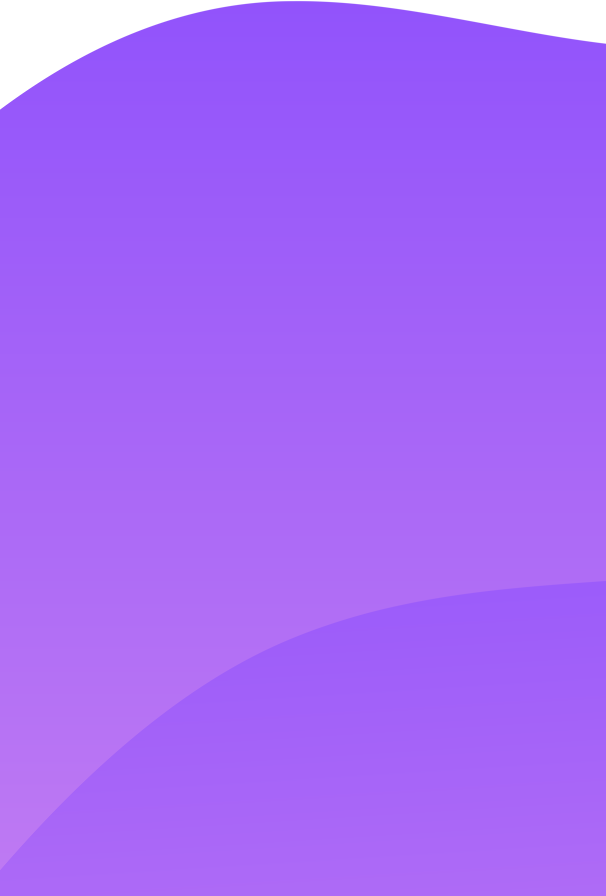
A WebGL 1 fragment shader for this background:

```glsl
precision highp float;

// Violet backdrop: a tall wave with a white sky above it and a darker hill in
// the lower right. Both outlines are pairs of cubic Hermite arcs joined near
// the middle, and each shape is filled with its own linear gradient.

uniform vec2 u_resolution;

const float JOIN = 0.483; // x where the two arcs of each outline meet

// Cubic through heights a and b with end slopes sa and sb, t in 0..1
float hermite(float a, float b, float sa, float sb, float t) {
    float u = 1.0 - t;
    return u * u * ((1.0 + 2.0 * t) * a + t * sa)
         + t * t * ((3.0 - 2.0 * t) * b - u * sb);
}

float waveHeight(float x) {
    return x < JOIN
        ? hermite(0.8776, 0.9987, 0.2435, 0.0, x / JOIN)
        : hermite(0.9987, 0.9512, 0.004, -0.0417, (x - JOIN) / (1.0 - JOIN));
}

float hillHeight(float x) {
    return x < JOIN
        ? hermite(0.0286, 0.2878, 0.3776, 0.1328, x / JOIN)
        : hermite(0.2878, 0.3516, 0.1432, 0.0247, (x - JOIN) / (1.0 - JOIN));
}

// Soft coverage of the region below a height
float below(float height, float y) {
    float pixel = 1.0 / u_resolution.y;
    return smoothstep(-0.75 * pixel, 0.75 * pixel, height - y);
}

void main() {
    vec2 uv = gl_FragCoord.xy / u_resolution;

    // Wave: vertical fade from deep violet to orchid
    vec3 waveColor = mix(vec3(0.75, 0.48, 0.95), vec3(0.57, 0.325, 0.985), uv.y);

    // Hill: slightly tilted fade, lighter toward the lower right
    float fade = clamp(1.0 - uv.y / 0.352 + 0.12 * (uv.x - 1.0), 0.0, 1.0);
    vec3 hillColor = mix(vec3(0.61, 0.36, 0.98), vec3(0.685, 0.42, 0.965), fade);

    // Layers from back to front
    vec3 color = mix(vec3(1.0), waveColor, below(waveHeight(uv.x), uv.y));
    color = mix(color, hillColor, below(hillHeight(uv.x), uv.y));
    gl_FragColor = vec4(color, 1.0);
}
```
